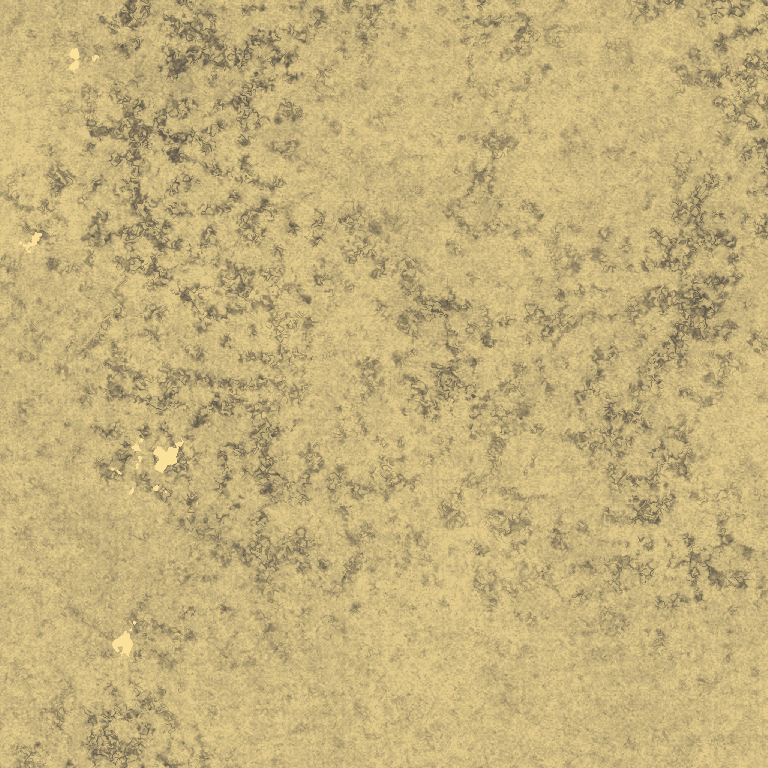
A WebGL 2 fragment shader for this texture:

```glsl
#version 300 es
precision highp float;
// Aged ochre plaster: softly clouded sandy ground with sharp fine grain,
// peppered with small crackled stains and a few pale chipped flakes.
// Layers of value noise build one tone, which a colour ramp then tints.

uniform vec2 u_resolution;
out vec4 fragColor;

float hash(vec2 p) {
    return fract(sin(dot(p, vec2(127.1, 311.7))) * 43758.5453);
}

float noise(vec2 p) {
    vec2 cell = floor(p);
    vec2 f = fract(p);
    f = f * f * (3.0 - 2.0 * f);
    float low = mix(hash(cell), hash(cell + vec2(1.0, 0.0)), f.x);
    float high = mix(hash(cell + vec2(0.0, 1.0)), hash(cell + 1.0), f.x);
    return mix(low, high, f.y);
}

// Four octaves, each turned to hide the lattice
float fbm(vec2 p) {
    float sum = 0.0;
    float amplitude = 0.533;
    for (int i = 0; i < 4; i++) {
        p = mat2(0.8, 0.6, -0.6, 0.8) * p + 17.3;
        sum += amplitude * noise(p);
        p *= 2.0;
        amplitude *= 0.5;
    }
    return sum;
}

// Thin wandering lines along the middle level of a noise field
float veins(vec2 p, float width) {
    return 1.0 - smoothstep(0.0, width, abs(noise(p) - 0.5));
}

// Ragged pale chips gathered around a few centres of shrinking size
float flakes(vec2 uv) {
    float ragged = fbm(uv * 75.0 + 4.0);
    float cover = 0.0;
    for (int i = 0; i < 4; i++) {
        float k = float(i);
        vec2 centre = fract(vec2(0.21, 0.39) - k * vec2(0.055, 0.235));
        float radius = 0.045 / (1.0 + 0.6 * k);
        float field = ragged - 0.22 * length(uv - centre) / radius;
        cover = max(cover, smoothstep(0.47, 0.50, field));
    }
    return cover;
}

void main() {
    vec2 uv = gl_FragCoord.xy / min(u_resolution.x, u_resolution.y);
    vec2 turned = mat2(0.83, 0.56, -0.56, 0.83) * uv;
    vec2 warp = vec2(noise(turned * 210.0), noise(turned * 210.0 + 61.0)) - 0.5;
    vec2 bent = turned + warp * 0.008;

    // Ground: faint clouds, mottling and grain
    float tone = 0.92;
    tone += (fbm(uv * 4.0 + 8.0) - 0.5) * 0.36;
    tone += (fbm(uv * 20.0 + 3.0) - 0.5) * 0.20;
    tone += (fbm(uv * 85.0) - 0.5) * 0.42;
    tone += (noise(turned * 330.0) - 0.5) * 0.30;
    tone += (hash(floor(uv * 512.0)) - 0.5) * 0.30;

    // Stains: soft regions, denser toward the top, split into tiny spots
    float region = smoothstep(0.30, 0.72, fbm(uv * 4.5 + 31.0) + 0.10 * (uv.y - 0.5));
    float spots = smoothstep(0.46, 0.70, fbm(uv * 58.0 + 12.0) + 0.14 * (region - 0.5));
    float stain = spots * mix(0.35, 1.0, region);
    float crackle = max(veins(bent * 110.0, 0.17), 0.8 * veins(bent * 175.0 + 9.0, 0.20));
    tone -= stain * (0.16 + 0.92 * crackle);
    tone -= 0.13 * crackle * (0.5 + 0.5 * region);

    // Hairline cracks and pinpricks
    float hairMask = smoothstep(0.54, 0.70, fbm(uv * 11.0 + 70.0));
    tone -= 0.22 * hairMask * veins(bent * 24.0 + 40.0, 0.03);
    tone -= 0.32 * smoothstep(0.78, 0.93, noise(turned * 260.0 + 5.0));

    // Tint, with highlights held back
    tone = clamp(tone, -0.5, 1.10);
    vec3 colour = mix(vec3(0.54, 0.487, 0.37), vec3(0.86, 0.772, 0.53), tone);
    colour = mix(colour, vec3(0.98, 0.88, 0.60), flakes(uv));
    fragColor = vec4(colour, 1.0);
}
```
